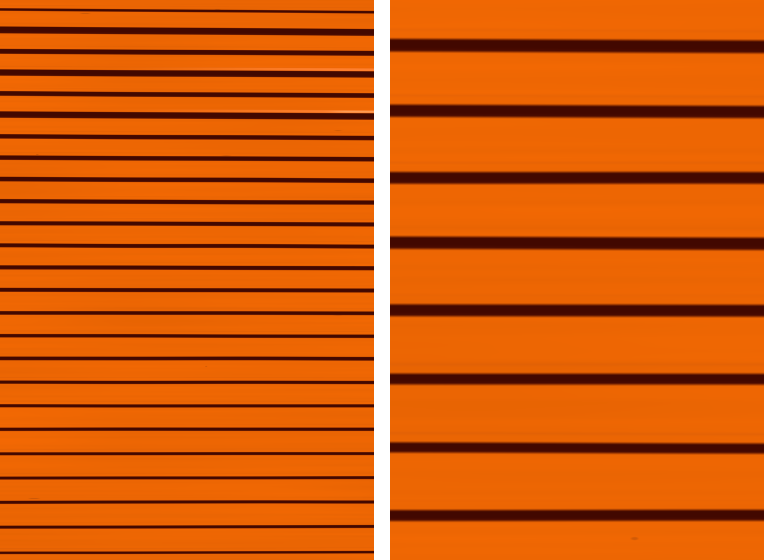
Left: the whole. Right: its middle third, enlarged.
A WebGL 1 fragment shader for this texture:

```glsl
precision mediump float;
uniform vec2 u_resolution;

#define FIRST_GAP 0.0169
#define PITCH 0.0364
#define PITCH_GROWTH 0.000167
#define TILT 0.0046
#define TILT_FADE 0.00025
#define GAP_TOP 0.0046
#define GAP_BOTTOM 0.0024
#define EDGE_SOFTNESS 0.0012
#define SCUFF_CHANCE 0.12
#define ORANGE vec3(0.93, 0.40, 0.01)
#define SHADOW vec3(0.26, 0.03, 0.00)
#define GLINT vec3(1.00, 0.50, 0.18)

float hash(vec2 p) {
  return fract(sin(dot(p, vec2(12.9898, 78.233))) * 43758.5453);
}

float noise(vec2 p) {
  vec2 cell = floor(p), f = fract(p);
  f = f * f * (3.0 - 2.0 * f);
  return mix(mix(hash(cell), hash(cell + vec2(1.0, 0.0)), f.x),
             mix(hash(cell + vec2(0.0, 1.0)), hash(cell + 1.0), f.x), f.y);
}

// Soft horizontal band centred on zero
float band(float d, float halfWidth, float soft) {
  return 1.0 - smoothstep(halfWidth - soft, halfWidth + soft, abs(d));
}

// Sparse thin scratches, one candidate per cell
float scuffs(vec2 p) {
  vec2 grid = p * vec2(9.0, 24.0);
  vec2 cell = floor(grid);
  vec2 centre = 0.3 + 0.4 * vec2(hash(cell + 3.1), hash(cell + 7.7));
  vec2 size = vec2(mix(0.02, 0.12, hash(cell + 5.3)), 0.028);
  float r = length((fract(grid) - centre) / size);
  return step(1.0 - SCUFF_CHANCE, hash(cell)) * (1.0 - smoothstep(0.3, 1.2, r));
}

void main() {
  vec2 p = gl_FragCoord.xy / u_resolution.y;
  float x = gl_FragCoord.x / u_resolution.x;
  float y = 1.0 - p.y;
  float soft = max(EDGE_SOFTNESS, 0.75 / u_resolution.y);

  // Nearest gap: spacing grows downwards, slope fades downwards
  float start = FIRST_GAP + TILT * x;
  float pitch = PITCH - TILT_FADE * x;
  float root = sqrt(pitch * pitch + 4.0 * PITCH_GROWTH * (y - start));
  float k = floor((root - pitch) / (2.0 * PITCH_GROWTH) + 0.5);
  float random = hash(vec2(k, 4.0));
  float centre = start + pitch * k + PITCH_GROWTH * k * k;
  centre += 0.002 * sin(k * 0.262) + 0.0012 * (random - 0.5);
  centre += 0.0006 * (noise(vec2(x * 3.0, k * 5.0)) - 0.5);
  float d = y - centre;

  // Gap width: alternating wide gaps near the top, a thin first one
  float wide = step(k, 5.5) * mod(k, 2.0);
  float halfGap = mix(GAP_TOP, GAP_BOTTOM, k / 24.0) + 0.0014 * wide;
  halfGap -= 0.0022 * (1.0 - step(0.5, k)) + 0.0004 * (random - 0.5);

  // Slat paint with faint streaks and a crease above each gap
  float streak = noise(vec2(x * 2.0, y * 260.0)) - 0.5;
  float patches = noise(p * vec2(4.0, 9.0)) - 0.5;
  vec3 color = ORANGE * (1.0 + 0.025 * streak + 0.03 * patches);
  float crease = band(d + halfGap + 0.0055, 0.0007, soft);
  color = mix(color, vec3(0.84, 0.36, 0.04), 0.3 * crease * (0.4 + random));
  color = mix(color, vec3(0.64, 0.28, 0.04), 0.4 * scuffs(p));

  // Light catching the lower lip beside the wide gaps
  float lit = wide * step(2.5, k) * smoothstep(0.25, 0.95, x);
  color = mix(color, GLINT, lit * band(d + halfGap + 0.0028, 0.0024, soft));
  float pale = step(4.5, k) * smoothstep(0.86, 0.93, x);
  color = mix(color, vec3(1.0, 0.68, 0.42),
              0.6 * lit * pale * band(d + halfGap + 0.0028, 0.0016, soft));

  // Dark gap, with a slightly warmer underside
  vec3 gapColor = mix(SHADOW, vec3(0.35, 0.07, 0.01),
                      0.5 * smoothstep(0.2, 1.0, d / halfGap));
  color = mix(color, gapColor, band(d, halfGap, soft));

  gl_FragColor = vec4(color, 1.0);
}
```
